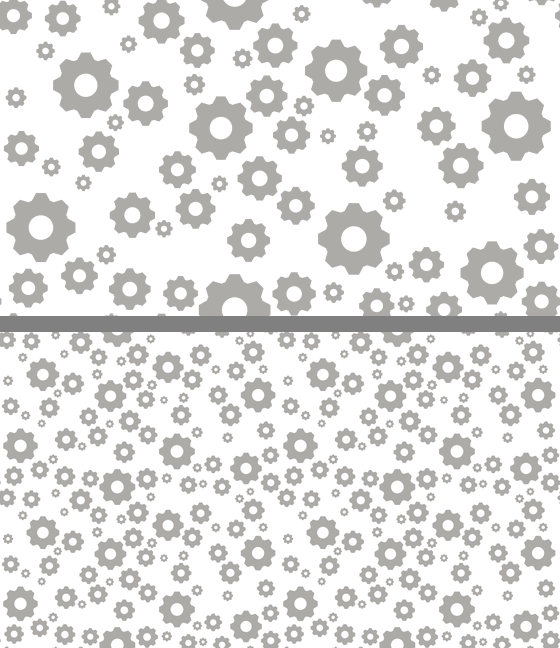
Top, the tile; bottom, the same tile 2 across and 2 down.
A Shadertoy shader for this pattern:

```glsl
// Scattered flat grey cogwheels of three size classes on white, tiling both ways.
// Each class owns a staggered grid; a cog tries a few hashed spots in its cell and
// keeps the first that is clear of larger cogs. All sizes are in canvas heights.

#define BIG_GRID   ivec2(4, 2)
#define MID_GRID   ivec2(10, 4)
#define SMALL_GRID ivec2(8, 5)
#define BIG_RADIUS   vec2(0.098, 0.114)
#define MID_RADIUS   vec2(0.055, 0.073)
#define SMALL_RADIUS vec2(0.025, 0.036)
#define GAP 0.008
#define TRIES 12
#define TEETH 8.0
#define COG_COLOR   vec3(0.68, 0.67, 0.66)
#define PAPER_COLOR vec3(1.0)

const int MAX_COGS = 48;
vec3 cogs[MAX_COGS];   // centre, radius
int cogCount;
vec2 tile;

// Integer hash, three values in 0..1
vec3 hash3(ivec3 key) {
    uvec3 v = uvec3(key) * 1664525u + 1013904223u;
    for (int i = 0; i < 2; i++) {
        v.x += v.y * v.z;
        v.y += v.z * v.x;
        v.z += v.x * v.y;
        v ^= v >> 16u;
    }
    return vec3(v & 0xffffu) / 65536.0;
}

// Shortest offset on the repeating tile
vec2 wrapOffset(vec2 d) {
    return d - tile * floor(d / tile + 0.5);
}

bool isClear(vec3 cog) {
    for (int i = 0; i < cogCount; i++) {
        vec2 d = wrapOffset(cog.xy - cogs[i].xy);
        float reach = cog.z + cogs[i].z + GAP;
        if (dot(d, d) < reach * reach) return false;
    }
    return true;
}

// Odd columns are shifted by half a cell
float stagger(int column) {
    return 0.5 * float(column & 1);
}

// First free spot in a cell; radius 0 if there is none.
// inset 1 keeps the cog inside its cell, 0 lets it lean over the border.
vec3 placeCog(ivec2 cell, ivec2 grid, vec2 radii, float inset, int salt) {
    vec2 size = tile / vec2(grid);
    vec2 middle = vec2(cell) + 0.5 + vec2(0.0, stagger(cell.x));
    for (int t = 0; t < TRIES; t++) {
        vec3 h = hash3(ivec3(cell, salt + t));
        float radius = mix(radii.x, radii.y, h.z);
        vec2 spread = 1.0 - inset * (2.0 * radius + GAP) / size;
        vec3 cog = vec3((middle + (h.xy - 0.5) * spread) * size, radius);
        if (isClear(cog)) return cog;
    }
    return vec3(0.0);
}

void fillGrid(ivec2 grid, vec2 radii, float inset, int salt) {
    for (int i = 0; i < grid.x * grid.y; i++) {
        vec3 cog = placeCog(ivec2(i % grid.x, i / grid.x), grid, radii, inset, salt);
        if (cog.z > 0.0 && cogCount < MAX_COGS) cogs[cogCount++] = cog;
    }
}

// Distance to a cog of radius 1: disc, tapered teeth, round hole
float cogDistance(vec2 p) {
    float r = length(p);
    float sector = 6.28319 / TEETH;
    float a = mod(atan(p.y, p.x + 1e-6) + 0.5 * sector, sector) - 0.5 * sector;
    vec2 q = r * vec2(cos(a), abs(sin(a)));
    float flank = dot(q - vec2(1.0, 0.14), vec2(0.48, 0.877));
    float tooth = max(q.x - 1.0, flank);
    return max(min(tooth, r - 0.82), 0.355 - r);
}

// Keep whichever cog has its rim nearest to the point
void keepNearest(vec2 p, vec3 cog, inout vec3 nearest, inout float best) {
    vec2 d = wrapOffset(p - cog.xy);
    float rim = length(d) - cog.z;
    if (cog.z > 0.0 && rim < best) {
        best = rim;
        nearest = vec3(d, cog.z);
    }
}

void mainImage(out vec4 fragColor, in vec2 fragCoord) {
    vec2 p = fragCoord / iResolution.y;
    tile = vec2(iResolution.x / iResolution.y, 1.0);

    // Large cogs first, medium ones between them
    cogCount = 0;
    fillGrid(BIG_GRID, BIG_RADIUS, 1.0, 100);
    fillGrid(MID_GRID, MID_RADIUS, 0.0, 200);

    // Small cogs never leave their cell, so only this one matters
    vec2 c = p / tile * vec2(SMALL_GRID);
    int column = int(floor(c.x)) % SMALL_GRID.x;
    int row = int(floor(c.y - stagger(column))) + SMALL_GRID.y;
    ivec2 cell = ivec2(column, row % SMALL_GRID.y);
    vec3 small = placeCog(cell, SMALL_GRID, SMALL_RADIUS, 1.0, 300);

    vec3 nearest = vec3(1.0);
    float best = 10.0;
    keepNearest(p, small, nearest, best);
    for (int i = 0; i < cogCount; i++) keepNearest(p, cogs[i], nearest, best);

    float d = cogDistance(nearest.xy / nearest.z) * nearest.z;
    float ink = clamp(0.5 - d * iResolution.y, 0.0, 1.0);
    fragColor = vec4(mix(PAPER_COLOR, COG_COLOR, ink), 1.0);
}
```
